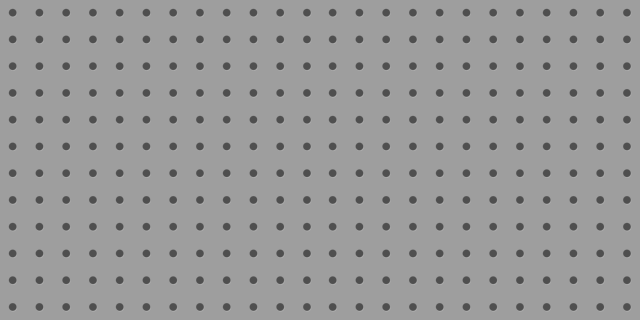
Give the GLSL for this pattern, as a WebGL 1 fragment shader.

```glsl
precision highp float;
// Grey pegboard: two square panels of 12 by 12 round holes with a lit lower lip.

uniform vec2 u_resolution;

// Offset from the nearest hole centre; panel runs 0..1 from its top left corner.
vec2 fromNearestHole(vec2 panel) {
  float pitch = 0.0836;
  vec2 firstHole = vec2(0.0397);
  vec2 index = clamp(floor((panel - firstHole) / pitch + 0.5), 0.0, 11.0);
  return panel - firstHole - index * pitch;
}

// Smooth coverage of a disc.
float disc(vec2 offset, float radius, float blur) {
  return 1.0 - smoothstep(-blur, blur, length(offset) - radius);
}

void main() {
  // Two panels across, one down
  vec2 uv = gl_FragCoord.xy / u_resolution;
  vec2 panel = fract(vec2(uv.x * 2.0, 1.0 - uv.y));
  vec2 offset = fromNearestHole(panel);
  float blur = 0.75 / u_resolution.y;

  // Board face
  vec3 color = vec3(0.62);

  // Light caught by the lower right lip
  float lip = disc(offset - vec2(0.0012, 0.0022), 0.0122, blur);
  color = mix(color, vec3(0.70), lip);

  // Dark hole
  float hole = disc(offset, 0.0120, blur);
  color = mix(color, vec3(0.31), hole);

  gl_FragColor = vec4(color, 1.0);
}
```
